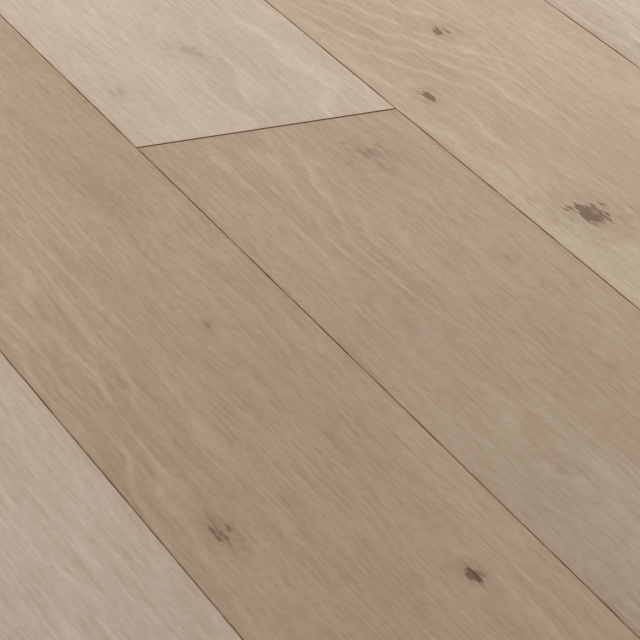
Write a Shadertoy shader that draws this texture.

```glsl
#define VANISH vec2(-2.448, 3.363)  // where the long seams converge
#define CROSS_VANISH_X 17.39        // where the end joints converge
#define LANE_START 0.841
#define LANE_STEP 0.185
#define ALONG_SCALE 1.6
#define JOINT_AT -6.622
#define BOARD_LENGTH 6.0            // in board widths
#define KNOTS 11
#define SEAM_HALF_WIDTH 0.0032
#define STREAK 0.074
#define FIGURE 0.034
#define SEAM_COLOR vec3(0.39, 0.28, 0.19)

const vec3 BOARD_TONES[4] = vec3[4](
    vec3(0.708, 0.632, 0.542),   // straw
    vec3(0.676, 0.600, 0.517),   // grey beige
    vec3(0.674, 0.588, 0.499),   // warm tan
    vec3(0.741, 0.671, 0.602));  // pale

float hash(vec2 p) {
    vec3 q = fract(p.xyx * 0.1031);
    q += dot(q, q.yzx + 33.33);
    return fract((q.x + q.y) * q.z);
}

float noise(vec2 p) {
    vec2 i = floor(p), f = fract(p);
    f = f * f * (3.0 - 2.0 * f);
    return mix(mix(hash(i), hash(i + vec2(1, 0)), f.x),
               mix(hash(i + vec2(0, 1)), hash(i + vec2(1, 1)), f.x), f.y);
}

float fbm(vec2 p) {
    float sum = 0.0, amp = 0.53;
    for (int i = 0; i < 4; i++) {
        sum += amp * noise(p);
        p = p * 2.03 + 17.3;
        amp *= 0.5;
    }
    return sum;
}

// Canvas point to floor plane: x along the boards, y across them
vec2 floorPlane(vec2 p) {
    float depth = VANISH.y - p.y;
    float along = ((p.x - CROSS_VANISH_X) / depth - JOINT_AT) * ALONG_SCALE;
    float across = ((p.x - VANISH.x) / depth - LANE_START) / LANE_STEP;
    return vec2(along, across);
}

// Returns knot darkness and spreads the grain around each knot
float knots(vec2 local, vec2 board, float strength, inout vec2 grain) {
    float dark = 0.0;
    for (int i = 0; i < KNOTS; i++) {
        vec2 id = board * 13.7 + float(i) * 5.31 + 71.0;
        vec2 center = vec2((float(i) + hash(id)) / float(KNOTS) * BOARD_LENGTH,
                           0.10 + 0.80 * hash(id + 3.1));
        vec2 d = local - center;
        float size = mix(0.016, 0.060, pow(hash(id + 7.7), 2.0));
        float rough = fbm(local * vec2(20.0, 60.0) + id) - 0.5;
        float r = length(d * vec2(0.7, 1.0)) / size + 3.2 * rough;
        float weight = strength * mix(0.25, 0.95, hash(id + 9.2));
        dark += weight * (0.62 * smoothstep(1.0, 0.2, r) + 0.17 * smoothstep(3.4, 0.4, r));
        // Thin check running along the grain
        float check = exp(-pow(d.x / (3.0 * size), 2.0)) * smoothstep(0.009, 0.002, abs(d.y + 0.07 * d.x + 0.02 * rough));
        dark += 0.35 * weight * check * step(0.55, hash(id + 4.4));
        grain.y -= 0.7 * d.y * exp(-dot(d * vec2(3.0, 8.0), d * vec2(3.0, 8.0)));
    }
    return min(dark, 0.75);
}

// Lightness offset from cloudy tone, growth rings and fine pores
float woodGrain(vec2 g) {
    float cloud = fbm(g * vec2(0.9, 3.0)) - 0.5;
    float contour = 9.0 * g.y + 6.0 * noise(g * vec2(0.8, 1.9)) + 0.8 * noise(g * vec2(5.0, 14.0));
    float rings = pow(0.5 + 0.5 * cos(6.2832 * contour), 5.0) - 0.25;
    float ringMask = smoothstep(0.42, 0.80, noise(g * vec2(0.9, 2.0) + 9.0));
    float pores = noise(g * vec2(12.0, 125.0)) - 0.5;
    float fibres = noise(g * vec2(6.0, 66.0) + 5.0) - 0.5;
    float fleck = noise(g * vec2(50.0, 100.0) + 31.0) - 0.5;
    // Sparse open pores, short and dark
    float openPores = smoothstep(0.72, 0.92, noise(g * vec2(9.0, 105.0) + 63.0));
    return 0.085 * cloud + FIGURE * rings * ringMask - 0.018 * openPores
         + STREAK * (0.50 * pores + 0.28 * fibres + 0.38 * fleck);
}

void mainImage(out vec4 fragColor, in vec2 fragCoord) {
    vec2 p = fragCoord / iResolution.y;
    vec2 plane = floorPlane(p);
    vec2 pixel = vec2(length(vec2(dFdx(plane.x), dFdy(plane.x))),
                      length(vec2(dFdx(plane.y), dFdy(plane.y))));

    // Staggered boards
    float lane = floor(plane.y);
    float stagger = 3.4 * mod(lane + 1.0, 2.0) - 0.4 * (lane - 1.0);
    float run = (plane.x - stagger) / BOARD_LENGTH;
    vec2 board = vec2(lane, floor(run));
    vec2 local = vec2(fract(run) * BOARD_LENGTH, fract(plane.y));
    int tone = int(mod(board.x + 2.0 * board.y + 0.5, 4.0));

    // Wood surface
    vec2 grain = local + 40.0 * vec2(hash(board + 51.0), hash(board + 87.0));
    float knotStrength = tone % 2 == 0 ? 1.0 : 0.25;
    float dark = knots(local, board, knotStrength, grain);
    vec3 color = BOARD_TONES[tone] + woodGrain(grain) * vec3(0.88, 1.0, 1.06);
    color = mix(color, vec3(0.31, 0.23, 0.18), dark);
    color *= mix(0.94, 1.05, p.y);

    // Seams and end joints, worn unevenly along their length
    vec2 edge = vec2(min(local.x, BOARD_LENGTH - local.x), min(local.y, 1.0 - local.y));
    float wear = noise(vec2(plane.x * 24.0, lane * 7.0));
    vec2 width = SEAM_HALF_WIDTH * vec2(1.2, 0.65 + 0.6 * wear);
    vec2 line = 1.0 - smoothstep(width - 0.75 * pixel, width + 0.75 * pixel, edge);
    line.y *= 0.50 + 0.42 * noise(plane.xx * 9.0);
    color *= 1.0 - 0.04 * exp(-min(edge.x, edge.y) / 0.012);
    // Bevel catching light on the near board
    color += 0.03 * wear * smoothstep(0.014, 0.005, 1.0 - local.y);
    color = mix(color, SEAM_COLOR, 0.92 * max(line.x, line.y));

    fragColor = vec4(color, 1.0);
}
```
